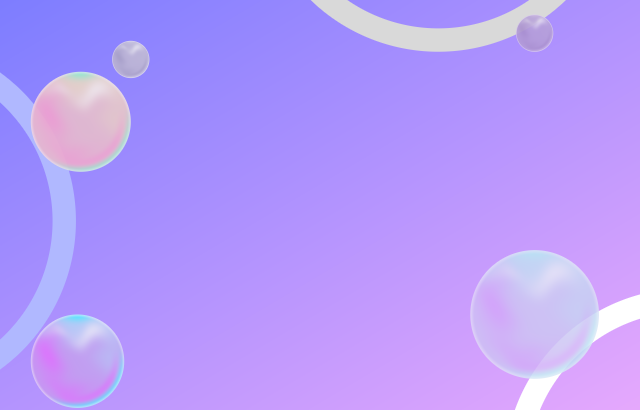
Reproduce this background procedurally as a Shadertoy shader.

```glsl
// Glossy soap bubbles and three cropped rings over a violet diagonal gradient.
// Rings are annulus distances; each bubble is a disc tinted by soft lobes that
// layered sines bend into an iridescent swirl. Lengths are in canvas heights.

// Coverage of a shape from its signed distance, about one pixel soft.
float cover(float d) {
    return clamp(0.5 - d * iResolution.y, 0.0, 1.0);
}

// Soft elliptical spot.
float lobe(vec2 q, vec2 center, vec2 size) {
    vec2 d = (q - center) / size;
    return exp(-dot(d, d));
}

vec3 ring(vec3 below, vec2 p, vec2 center, vec3 tint) {
    float d = abs(length(p - center) - 0.4187) - 0.0285;
    return mix(below, tint, cover(d));
}

vec3 bubble(vec3 below, vec2 p, vec2 center, float radius,
            vec3 body, vec3 side, vec3 crown, vec3 edge, float opacity) {
    vec2 q = (p - center) / radius;
    float r = length(q);
    vec2 w = q + 0.09 * sin(q.yx * vec2(4.0, 5.0) + vec2(0.6, 1.9))
               + 0.04 * sin(q.yx * 9.0 + q * 3.0);

    // Broad colour areas: crown, left side and cooler right side.
    vec3 film = mix(body, crown, 0.8 * smoothstep(0.15, 0.9, w.y));
    film = mix(film, crown, 0.45 * lobe(w, vec2(0.8, 0.0), vec2(0.35, 0.6)));
    film = mix(film, side, 0.9 * lobe(w, vec2(-0.58, 0.08), vec2(0.28, 0.5)));
    film = mix(film, side, 0.6 * lobe(w, vec2(-0.3, -0.6), vec2(0.5, 0.22)));

    // Bent streak along the lower right, with a coloured edge beyond it.
    float lower = smoothstep(0.2, 0.9, dot(q, vec2(0.57, -0.82)));
    film = mix(film, side, 0.7 * lower * exp(-pow((r - 0.8) / 0.09, 2.0)));
    film = mix(film, edge, 0.75 * lower * smoothstep(0.84, 0.98, r));
    film = mix(film, edge, 0.9 * lobe(q, vec2(0.0, 0.98), vec2(0.32, 0.13)));

    // Reflections and pale rim.
    film = mix(film, vec3(0.97), 0.6 * lobe(w, vec2(0.32, 0.58), vec2(0.34, 0.2)));
    film = mix(film, vec3(0.96), 0.3 * lobe(w, vec2(-0.45, 0.62), vec2(0.25, 0.13)));
    film = mix(film, vec3(0.95, 0.93, 0.98), 0.5 * smoothstep(0.93, 1.0, r));
    return mix(below, film, opacity * cover((r - 1.0) * radius));
}

void mainImage(out vec4 fragColor, in vec2 fragCoord) {
    vec2 p = fragCoord / iResolution.y;
    vec2 uv = fragCoord / iResolution.xy;

    // Blue upper left to pink lower right.
    float t = 0.48 * uv.x + 0.52 * (1.0 - uv.y);
    vec3 color = mix(vec3(0.49, 0.49, 1.0), vec3(0.90, 0.66, 0.99), t);

    // Rings cut by the canvas edges.
    color = ring(color, p, vec2(1.069, 1.321), vec3(0.85));
    color = ring(color, p, vec2(-0.262, 0.461), vec3(0.69, 0.72, 1.0));
    color = ring(color, p, vec2(1.677, -0.150), vec3(1.0));

    // Peach bubble.
    color = bubble(color, p, vec2(0.197, 0.703), 0.122,
        vec3(0.89, 0.73, 0.81), vec3(0.94, 0.62, 0.82),
        vec3(0.91, 0.85, 0.77), vec3(0.58, 0.93, 0.80), 0.94);
    // Magenta and cyan bubble.
    color = bubble(color, p, vec2(0.189, 0.119), 0.114,
        vec3(0.76, 0.62, 0.94), vec3(0.87, 0.45, 0.99),
        vec3(0.70, 0.84, 0.97), vec3(0.33, 0.92, 1.0), 0.95);
    // Large pale bubble.
    color = bubble(color, p, vec2(1.304, 0.233), 0.157,
        vec3(0.80, 0.78, 0.95), vec3(0.83, 0.64, 0.98),
        vec3(0.75, 0.89, 0.95), vec3(0.72, 0.93, 0.95), 0.84);
    // Two small grey bubbles.
    color = bubble(color, p, vec2(0.319, 0.855), 0.0455,
        vec3(0.74, 0.71, 0.84), vec3(0.66, 0.63, 0.78),
        vec3(0.75, 0.73, 0.84), vec3(0.80, 0.79, 0.88), 0.95);
    color = bubble(color, p, vec2(1.304, 0.919), 0.0455,
        vec3(0.71, 0.62, 0.85), vec3(0.66, 0.56, 0.80),
        vec3(0.72, 0.64, 0.85), vec3(0.78, 0.70, 0.88), 0.9);

    fragColor = vec4(color, 1.0);
}
```
